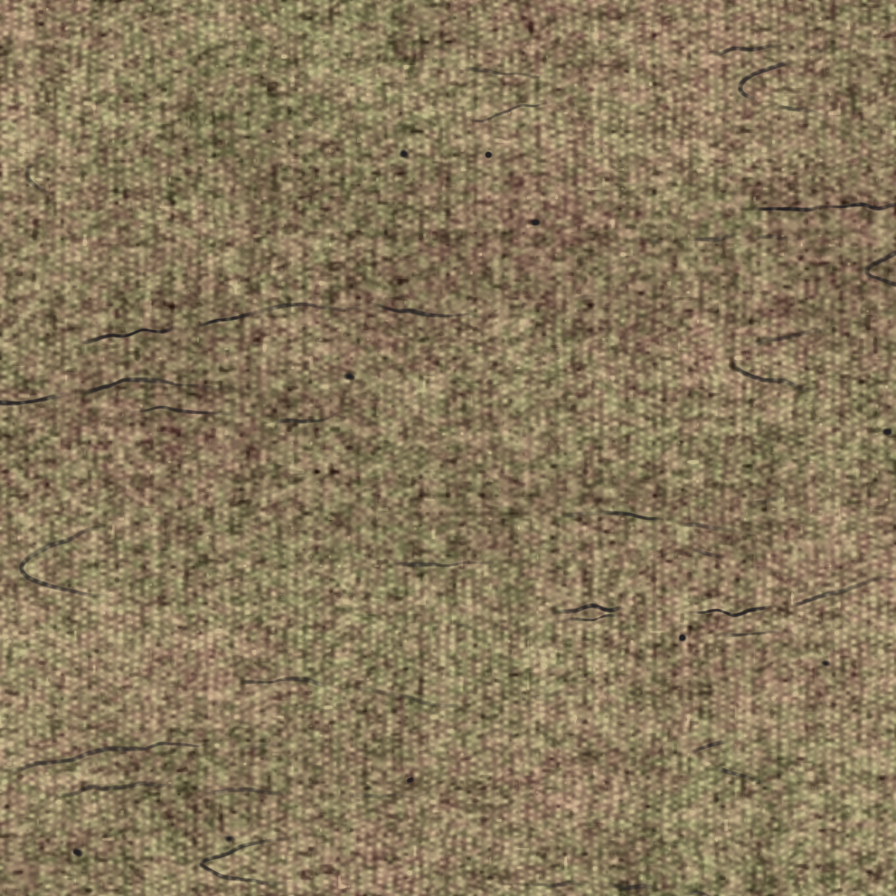
Reproduce this texture procedurally as a WebGL 1 fragment shader.

```glsl
precision highp float;
uniform vec2 u_resolution;

const float TAU = 6.2831853;
const float CRACKS = 17.0;
const float HOOKS = 8.0;
const float SPECKS = 10.0;
const vec3 SHADOW = vec3(0.28, 0.22, 0.16);
const vec3 STRAW = vec3(0.69, 0.62, 0.48);
const vec3 INK = vec3(0.13, 0.12, 0.13);
const vec3 MAUVE_SHIFT = vec3(0.05, -0.03, 0.025);

float hash(vec2 p) {
  vec3 q = fract(p.xyx * 0.1031);
  q += dot(q, q.yzx + 33.33);
  return fract((q.x + q.y) * q.z);
}

float noise(vec2 p) {
  vec2 cell = floor(p), f = fract(p);
  f = f * f * (3.0 - 2.0 * f);
  float low = mix(hash(cell), hash(cell + vec2(1.0, 0.0)), f.x);
  float high = mix(hash(cell + vec2(0.0, 1.0)), hash(cell + 1.0), f.x);
  return mix(low, high, f.y);
}

// Noise centred on zero
float wobble(vec2 p) {
  return noise(p) - 0.5;
}

float stroke(float distance, float width, float pixel) {
  return 1.0 - smoothstep(width * 0.3, width + pixel, distance);
}

// Height of staggered stitches running along vertical threads
float weave(vec2 p) {
  vec2 thread = p * vec2(100.0, 125.0);
  thread += 0.7 * vec2(wobble(p * vec2(20.0, 35.0)), wobble(p * 30.0 + 40.0));
  float across = 0.5 - 0.5 * cos(TAU * thread.x);
  float along = 0.5 + 0.5 * cos(TAU * (thread.y + 0.5 * floor(thread.x)));
  return across * along;
}

// Long, wavering, interrupted horizontal crack
float crack(vec2 p, float id, float pixel) {
  vec2 start = vec2(hash(vec2(id, 3.0)) * 1.1 - 0.25,
                    (id + hash(vec2(id, 8.0))) / CRACKS);
  float span = 0.15 + 0.45 * hash(vec2(id, 14.0));
  float x = p.x - start.x;
  float y = start.y + 0.12 * x * (hash(vec2(id, 21.0)) - 0.4);
  y += 0.04 * wobble(vec2(p.x * 6.0, id * 7.0));
  y += 0.007 * wobble(vec2(p.x * 50.0, id * 5.0));
  float fade = smoothstep(0.0, 0.12, x / span) * (1.0 - smoothstep(0.5, 1.0, x / span));
  float broken = smoothstep(0.2, 0.65, noise(vec2(p.x * 24.0, id * 9.0)));
  float width = 0.001 + 0.0025 * noise(vec2(p.x * 30.0, id * 4.0));
  float strength = 0.45 + 0.5 * hash(vec2(id, 31.0));
  return strength * fade * broken * stroke(abs(p.y - y), width, pixel);
}

// Curved crack folding back on itself, open to the right
float hook(vec2 p, float id, float pixel) {
  vec2 tip = vec2(hash(vec2(id, 51.0)), (id + hash(vec2(id, 57.0))) / HOOKS);
  vec2 q = p - tip;
  q.y += 0.008 * wobble(p * 40.0) - 0.15 * q.x * (hash(vec2(id, 62.0)) - 0.5);
  float bend = 50.0 + 110.0 * hash(vec2(id, 66.0));
  float distance = abs(q.x - bend * q.y * q.y) / length(vec2(1.0, 2.0 * bend * q.y));
  float fade = 1.0 - smoothstep(0.02, 0.13, q.x);
  float broken = smoothstep(0.25, 0.6, noise(p * 28.0 + id));
  return 0.75 * fade * broken * stroke(distance, 0.0028, pixel);
}

float speck(vec2 p, float id, float pixel) {
  vec2 centre = vec2(hash(vec2(id, 81.0)), hash(vec2(id, 87.0)));
  vec2 q = (p - centre) * vec2(0.8, 1.0);
  float radius = 0.002 + 0.004 * hash(vec2(id, 93.0));
  return stroke(length(q) + 0.003 * wobble(p * 180.0), radius, pixel);
}

// Brightness of the cloth, from shadow at 0 to straw at 1
float clothTone(vec2 p, float height) {
  float patches = wobble(p * vec2(4.0, 7.0)) + 0.5 * wobble(p * vec2(13.0, 20.0));
  float tone = 0.64 + (0.32 + 0.2 * patches) * (height - 0.25);
  tone += 0.66 * wobble(p * vec2(170.0, 190.0));
  tone += 0.42 * wobble(p * vec2(105.0, 125.0) + 70.0);
  tone += 0.28 * wobble(p * vec2(115.0, 9.0));
  tone += 0.24 * wobble(p * vec2(9.0, 150.0) + 20.0);
  tone += 0.22 * patches;
  tone -= 0.3 * smoothstep(0.68, 0.95, noise(p * vec2(130.0, 150.0) + 15.0));
  return tone + 0.4 * smoothstep(0.9, 0.99, noise(p * 95.0 + 30.0));
}

void main() {
  float pixel = 1.0 / min(u_resolution.x, u_resolution.y);
  vec2 p = gl_FragCoord.xy * pixel;
  float height = weave(p);

  // Woven cloth with drifting mauve and olive tints
  vec3 color = mix(SHADOW, STRAW, clamp(clothTone(p, height), -0.3, 1.25));
  float tint = wobble(p * vec2(85.0, 100.0) + 9.0) + 0.6 * wobble(p * vec2(5.0, 8.0) + 60.0);
  color += MAUVE_SHIFT * tint;

  // Cracks sink between the raised stitches
  float ink = 0.0;
  for (float i = 0.0; i < CRACKS; i++) ink = max(ink, crack(p, i, pixel));
  for (float i = 0.0; i < HOOKS; i++) ink = max(ink, hook(p, i, pixel));
  ink *= 1.0 - 0.35 * height;
  for (float i = 0.0; i < SPECKS; i++) ink = max(ink, speck(p, i, pixel));

  gl_FragColor = vec4(mix(color, INK, ink), 1.0);
}
```
